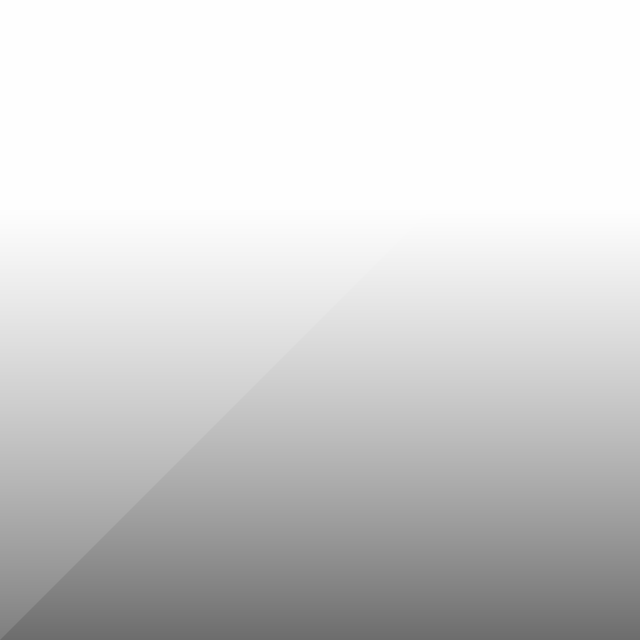
Give the GLSL for this background, as a WebGL 1 fragment shader.

```glsl
precision highp float;
// A white sky fading down into grey, with a pale triangular sheen at the left.
// The fade is a quadratic ramp in height; the sheen lifts it towards white
// on the upper side of the rising diagonal.

uniform vec2 u_resolution;

const float WHITE = 0.996;        // brightness of the clear upper part
const float FADE_TOP = 0.675;     // height where the darkening starts
const float FADE_LINEAR = 0.40;   // steady part of the darkening
const float FADE_CURVE = 0.17;    // extra darkening towards the bottom
const float SHEEN = 0.12;         // strength of the white triangle

// Grey level at a given height, from 0 at the bottom to 1 at the top.
float fadeLevel(float height) {
  float depth = clamp((FADE_TOP - height) / FADE_TOP, 0.0, 1.0);
  return WHITE - depth * (FADE_LINEAR + FADE_CURVE * depth);
}

// Coverage of the half above the diagonal, smoothed over about a pixel.
float upperTriangle(vec2 uv, float pixel) {
  float signedDistance = (uv.y - uv.x) * 0.70711;
  return smoothstep(-0.7 * pixel, 0.7 * pixel, signedDistance);
}

void main() {
  vec2 uv = gl_FragCoord.xy / u_resolution;
  float pixel = 1.0 / min(u_resolution.x, u_resolution.y);

  // Vertical fade, then the sheen over it
  float grey = fadeLevel(uv.y);
  grey = mix(grey, WHITE, SHEEN * upperTriangle(uv, pixel));

  gl_FragColor = vec4(vec3(grey), 1.0);
}
```
